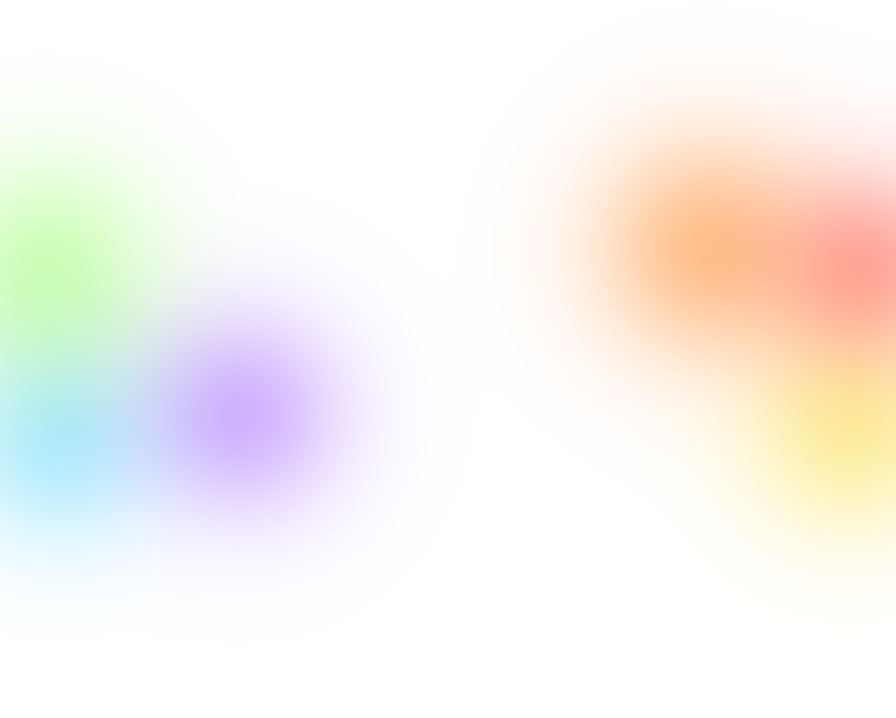
This background is drawn by a Shadertoy shader. Its source:

```glsl
// Soft pastel glows on white: green, cyan and violet at the left,
// orange, red and yellow at the right. Each glow is a Gaussian that
// tints the light below it, so overlaps blend by multiplication.

// Tint of one glow; centre is a fraction of the canvas,
// spread is the Gaussian deviation in canvas heights.
vec3 glow(vec2 uv, vec2 centre, float spread, vec3 tint) {
    vec2 offset = uv - centre;
    offset.x *= iResolution.x / iResolution.y;
    float strength = exp(-0.5 * dot(offset, offset) / (spread * spread));
    return mix(vec3(1.0), tint, strength);
}

void mainImage(out vec4 fragColor, in vec2 fragCoord) {
    vec2 uv = fragCoord / iResolution.xy;
    vec3 color = vec3(1.0);

    // Cool group on the left
    color *= glow(uv, vec2(0.052, 0.623), 0.110, vec3(0.81, 1.00, 0.72));
    color *= glow(uv, vec2(0.061, 0.385), 0.100, vec3(0.71, 0.93, 1.00));
    color *= glow(uv, vec2(0.270, 0.423), 0.101, vec3(0.82, 0.70, 1.00));

    // Warm group on the right
    color *= glow(uv, vec2(0.788, 0.655), 0.110, vec3(1.00, 0.76, 0.56));
    color *= glow(uv, vec2(0.970, 0.629), 0.096, vec3(1.00, 0.67, 0.65));
    color *= glow(uv, vec2(0.951, 0.407), 0.105, vec3(0.99, 0.94, 0.63));

    fragColor = vec4(color, 1.0);
}
```
